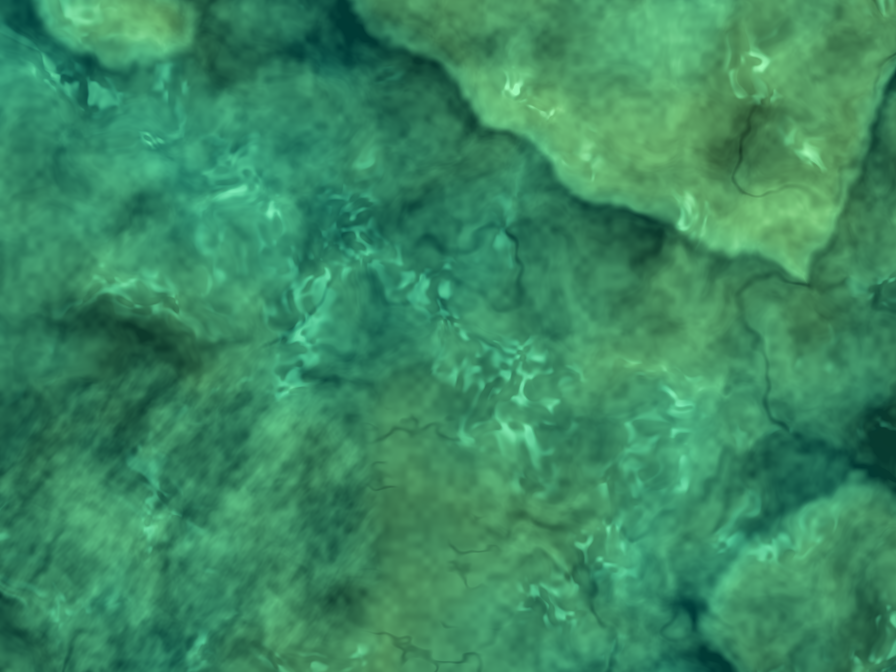
Reproduce this texture procedurally as a Shadertoy shader.

```glsl
float hash(vec2 p) {
    vec3 q = fract(vec3(p.xyx) * 0.1031);
    q += dot(q, q.yzx + 33.33);
    return fract((q.x + q.y) * q.z);
}

float noise(vec2 p) {
    vec2 i = floor(p), f = fract(p);
    f = f * f * (3.0 - 2.0 * f);
    return mix(mix(hash(i), hash(i + vec2(1, 0)), f.x),
               mix(hash(i + vec2(0, 1)), hash(i + vec2(1, 1)), f.x), f.y);
}

mat2 rotation(float angle) {
    float c = cos(angle), s = sin(angle);
    return mat2(c, -s, s, c);
}

float fbm(vec2 p, int octaves) {
    float sum = 0.0, total = 0.0, gain = 1.0;
    for (int i = 0; i < octaves; i++) {
        sum += gain * noise(p);
        total += gain;
        gain *= 0.55;
        p = rotation(0.6) * p * 2.03 + 17.3;
    }
    return sum / total;
}

// Signed distance to the line a-b, positive on its left
float leftOf(vec2 p, vec2 a, vec2 b) {
    vec2 along = normalize(b - a);
    return dot(p - a, vec2(-along.y, along.x));
}

// Approximate distance to a tilted ellipse, positive inside
float mound(vec2 p, vec2 centre, vec2 radius, float angle) {
    vec2 q = rotation(angle) * (p - centre) / radius;
    return (1.0 - length(q)) * min(radius.x, radius.y);
}

float blob(vec2 p, vec2 centre, vec2 radius) {
    vec2 q = (p - centre) / radius;
    return exp(-dot(q, q));
}

// Raises the inside of a rock and lays a soft shadow around it
float placeRock(float tone, float dist, float lift, float shade, float reach) {
    float shadow = shade * exp(-max(-dist, 0.0) / reach);
    return mix(tone - shadow, tone + lift, smoothstep(-0.008, 0.014, dist));
}

// Pale crust: fine grains gathered in ragged patches
float crust(vec2 p, float cover) {
    float patches = smoothstep(0.50, 0.72, fbm(p * 9.0 + 41.0, 4) + cover);
    float grains = 0.6 * noise(p * 95.0) + 0.4 * noise(p * 52.0 + 9.0);
    return patches * smoothstep(0.36, 0.80, grains);
}

// Thin dark broken lines where the noise crosses its middle
float cracks(vec2 p, float width) {
    float line = 1.0 - smoothstep(0.0, width, abs(fbm(p, 3) - 0.5));
    return line * smoothstep(0.45, 0.65, noise(p * 0.8 + 5.0));
}

vec3 waterColour(float tone, float warmth) {
    vec3 deep = vec3(0.11, 0.35, 0.26);
    vec3 slope = vec3(0.64, 1.0, 0.63);
    vec3 colour = deep + slope * (tone - deep.g);
    colour += vec3(0.6, 0.1, 0.4) * max(tone - 0.76, 0.0);
    return colour + warmth * vec3(0.07, 0.0, -0.05);
}

void mainImage(out vec4 fragColor, in vec2 fragCoord) {
    vec2 p = fragCoord / iResolution.y;
    p.x += 0.5 * (4.0 / 3.0 - iResolution.x / iResolution.y);
    vec2 bend = vec2(fbm(p * 6.0, 4), fbm(p * 6.0 + 31.0, 4)) - 0.5;
    vec2 w = p + 0.13 * bend;

    // Mottled sea bed
    float tone = 0.55 + 0.42 * (fbm(w * 5.0 + 3.0, 4) - 0.5);
    tone += 0.34 * (fbm(w * 19.0 + 8.0, 4) - 0.5);
    tone -= 0.10 * cracks(w * 5.0, 0.035);

    // Sandy channel, widening downward, with rippled cracks
    float halfWidth = 0.06 + 0.10 * (0.45 - p.y);
    float sand = smoothstep(0.03, -0.03, abs(w.x - 0.64) - halfWidth)
               * smoothstep(0.47, 0.38, w.y);
    float sandTone = 0.58 + 0.14 * (fbm(p * 14.0, 3) - 0.5)
                   - 0.12 * cracks(p * vec2(16.0, 24.0), 0.07);
    tone = mix(tone, sandTone, 0.85 * sand);

    // Low mounds, the large one covered in slanted weed
    float weedy = mound(w, vec2(0.28, 0.22), vec2(0.30, 0.25), 0.3);
    float weed = fbm(rotation(0.9) * p * vec2(26.0, 62.0), 3) - 0.5;
    tone = placeRock(tone, weedy, -0.05 + 0.26 * weed, 0.10, 0.03);
    tone = placeRock(tone, mound(w, vec2(0.28, 0.61), vec2(0.19, 0.10), 0.35), 0.0, 0.11, 0.02);
    tone = placeRock(tone, mound(w, vec2(0.55, 0.54), vec2(0.13, 0.11), -0.4), 0.0, 0.10, 0.02);

    // Lit rocks rising from the bed
    float boulder = min(leftOf(w, vec2(0.52, 1.02), vec2(0.88, 0.68)),
                    min(leftOf(w, vec2(0.86, 0.69), vec2(1.20, 0.56)),
                        leftOf(w, vec2(1.20, 0.56), vec2(1.35, 0.87))));
    float corner = mound(w, vec2(1.26, 0.10), vec2(0.19, 0.17), 0.3);
    float ledge = mound(w, vec2(0.19, 1.0), vec2(0.12, 0.08), 0.0);
    tone = placeRock(tone, boulder, 0.09, 0.25, 0.045);
    tone = placeRock(tone, corner, 0.05, 0.20, 0.04);
    tone = placeRock(tone, ledge, 0.12, 0.15, 0.05);

    // Dark hollows
    tone -= 0.24 * blob(w, vec2(1.10, 0.77), vec2(0.05, 0.10));
    tone -= 0.20 * blob(w, vec2(1.32, 0.34), vec2(0.06, 0.07));
    tone -= 0.16 * blob(w, vec2(0.37, 0.93), vec2(0.16, 0.05));
    tone -= 0.14 * blob(w, vec2(0.14, 0.51), vec2(0.06, 0.04));

    // Crust gathers on the lit rocks and across the middle
    float lit = smoothstep(0.0, 0.05, max(boulder, max(corner, ledge)));
    float cover = 0.06 * lit - 0.14 * sand - 0.07;
    cover += 0.24 * blob(p, vec2(0.80, 0.45), vec2(0.17, 0.05));
    cover += 0.16 * blob(p, vec2(0.46, 0.61), vec2(0.20, 0.07));
    cover += 0.12 * blob(p, vec2(0.85, 0.34), vec2(0.20, 0.12));
    float pale = crust(w, cover);
    tone += 0.27 * pale + 0.10 * (noise(p * 85.0) - 0.5);

    // Murky margins and drifting warm and cool tints
    tone -= 0.10 * smoothstep(0.45, 0.85, length((p - vec2(0.67, 0.5)) * vec2(0.9, 1.0)));
    float warmth = 2.2 * (fbm(w * 4.0 + 60.0, 3) - 0.5) + 0.7 * lit - 0.7 * pale + 0.3 * sand;
    warmth -= 0.8 * blob(p, vec2(0.0, 1.0), vec2(0.4, 0.4));
    tone = clamp(tone, 0.23, 0.95);
    fragColor = vec4(clamp(waterColour(tone, clamp(warmth, -1.0, 1.0)), 0.0, 1.0), 1.0);
}
```
